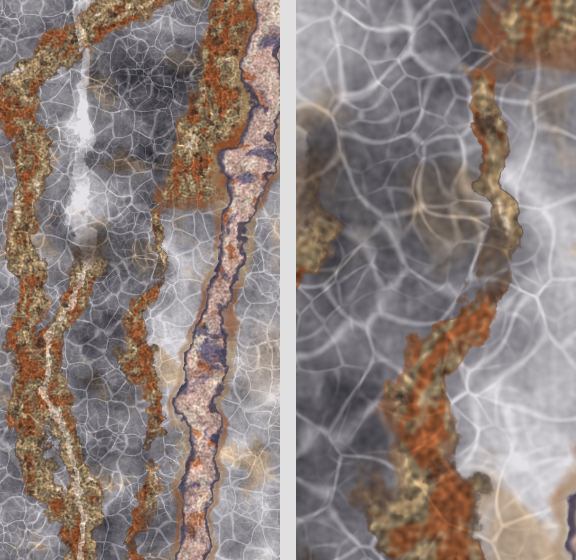
Left, the full canvas; right, a detail of the centre.
Write a Shadertoy shader that draws this texture.

```glsl
// Polished grey marble with crackle veins, rusty mineral bands and a pink seam.

// Stone colours
const vec3 SLATE = vec3(0.14, 0.135, 0.16);
const vec3 FROST = vec3(0.89, 0.88, 0.90);
const vec3 RUST = vec3(0.56, 0.31, 0.17);
const vec3 OLIVE = vec3(0.50, 0.44, 0.34);
const vec3 GOLD = vec3(0.66, 0.55, 0.40);
const vec3 CREAM = vec3(0.80, 0.74, 0.68);
const vec3 UMBER = vec3(0.24, 0.17, 0.14);
const vec3 PINK = vec3(0.74, 0.62, 0.58);
const vec3 INDIGO = vec3(0.21, 0.20, 0.28);

// Sizes in canvas widths, frequencies per canvas width
const float WARP = 0.09;
const float CRACK_COARSE = 13.0;
const float CRACK_FINE = 29.0;
const float GRAIN = 105.0;
const float GOLD_WIDTH = 0.062;
const float OCHRE_WIDTH = 0.055;
const float CENTRE_WIDTH = 0.045;
const float PATCH_WIDTH = 0.115;
const float SEAM_WIDTH = 0.064;

vec2 hash2(vec2 p) {
  vec3 h = fract(p.xyx * vec3(0.1031, 0.1030, 0.0973));
  h += dot(h, h.yzx + 33.33);
  return fract((h.xx + h.yz) * h.zy);
}

float corner(vec2 c, vec2 f, vec2 o) {
  return dot(hash2(c + o) * 2.0 - 1.0, f - o);
}

// Gradient noise, centred on zero
float noise(vec2 p) {
  vec2 c = floor(p), f = p - c;
  vec2 u = f * f * f * (f * (f * 6.0 - 15.0) + 10.0);
  return mix(mix(corner(c, f, vec2(0, 0)), corner(c, f, vec2(1, 0)), u.x),
             mix(corner(c, f, vec2(0, 1)), corner(c, f, vec2(1, 1)), u.x), u.y);
}

float fbm(vec2 p) {
  float sum = 0.0, amp = 1.0;
  for (int i = 0; i < 5; i++) {
    sum += amp * noise(p);
    p = mat2(1.6, 1.2, -1.2, 1.6) * p + 7.3;
    amp *= 0.55;
  }
  return sum;
}

// Bright lines between irregular cells
float crackle(vec2 p, float width) {
  vec2 c = floor(p), f = p - c;
  float near = 9.0, next = 9.0;
  for (int i = 0; i < 9; i++) {
    vec2 o = vec2(i % 3 - 1, i / 3 - 1);
    float d = length(o + hash2(c + o) - f);
    next = min(next, max(near, d));
    near = min(near, d);
  }
  return 1.0 - smoothstep(0.0, width, next - near);
}

float blob(vec2 p, float x, float y, float rx, float ry) {
  vec2 d = (p - vec2(x, y)) / vec2(rx, ry);
  return exp(-dot(d, d));
}

float hump(float y, float centre, float radius) {
  float d = (y - centre) / radius;
  return exp(-d * d);
}

float band(float d, float width) {
  return 1.0 - smoothstep(width * 0.72, width, abs(d));
}

void mainImage(out vec4 fragColor, in vec2 fragCoord) {
  vec2 p = fragCoord / iResolution.x;
  vec2 q = p + WARP * vec2(fbm(p * 3.5), fbm(p * 3.5 + 17.0));
  float y = q.y;
  float cloud = fbm(q * 6.0 + 3.0);
  float rough = fbm(p * 17.0 + 41.0);
  float edge = 0.035 * rough;
  float grain = noise(p * GRAIN) + 0.7 * noise(p * GRAIN * 0.5 + 9.0);

  // Signed distances across the long bands
  float goldD = q.x - 0.26 + 0.17 * smoothstep(0.0, 0.6, y)
    - 0.02 * sin(13.0 * y + 1.0) - 0.4 * smoothstep(1.7, 2.05, y);
  goldD *= mix(1.0, 0.55, smoothstep(1.65, 1.8, y));
  float ochreD = q.x - 0.3 + 0.14 * hump(y, 0.69, 0.23);
  float centreD = q.x - 0.56 + 0.09 * hump(y, 0.8, 0.17) + 0.06 * hump(y, 0.0, 0.2);
  float patchD = q.x - 0.69 - 0.26 * (y - 1.3);
  float seamD = q.x - 0.675 - 0.15 * y + 0.055 * hump(y, 0.62, 0.35);

  // Grey ground: dark hollows and frosted areas
  float tone = 0.45 + 0.36 * cloud + 0.1 * rough + 0.1 * grain;
  tone -= 0.27 * blob(q, 0.54, 1.6, 0.22, 0.36);
  tone -= 0.2 * blob(q, 0.39, 1.02, 0.13, 0.18);
  tone -= 0.2 * blob(q, 0.33, 0.72, 0.09, 0.17);
  tone -= 0.14 * blob(q, 0.43, 0.22, 0.14, 0.24);
  tone += 0.17 * smoothstep(0.0, 0.1, seamD);
  tone += 0.36 * blob(q, 0.66, 0.82, 0.09, 0.38);
  tone += 0.42 * blob(q, 0.28, 1.6, 0.05, 0.13);
  tone += 0.42 * blob(q, 0.32, 1.28, 0.05, 0.09);
  tone += 0.25 * band(ochreD + 0.6 * edge, 0.03);

  // Crackle network and long diagonal wisps
  vec2 bent = p + 0.035 * vec2(noise(p * 13.0), noise(p * 13.0 + 5.0));
  float veil = smoothstep(-0.35, 0.35, fbm(p * 5.0 + 23.0));
  float lines = 0.22 * crackle(bent * CRACK_COARSE, 0.13)
    + 0.19 * veil * crackle(bent * CRACK_FINE, 0.22);
  vec2 along = mat2(0.66, -0.75, 0.75, 0.66) * q;
  float wisp = pow(max(0.0, 1.0 - 3.0 * abs(noise(along * vec2(9, 3)))), 5.0);
  tone += lines * (1.1 - 0.6 * smoothstep(0.4, 0.9, tone)) + 0.16 * wisp * veil;
  vec3 col = mix(SLATE, FROST, clamp(tone, 0.0, 1.0));

  // Ochre stains in the grey
  float stain = smoothstep(0.12, 0.5, fbm(q * 4.0 + 61.0)) + 0.6 * blob(q, 0.96, 0.7, 0.1, 0.12);
  col = mix(col, col * GOLD * 1.7, 0.6 * min(stain, 1.0));

  // Rusty bands with strata that follow their outline
  float patchMask = band(patchD + edge, PATCH_WIDTH) * smoothstep(1.2, 1.28, y + edge);
  float centreMask = band(centreD + edge, CENTRE_WIDTH * (0.6 + hump(y, 0.78, 0.14)))
    * (1.0 - smoothstep(1.25, 1.35, y)) * smoothstep(-0.35, 0.0, cloud);
  float ochreMask = band(ochreD + edge, OCHRE_WIDTH) * (1.0 - smoothstep(1.02, 1.15, y));
  float goldMask = band(goldD + edge, GOLD_WIDTH * (1.0 + 0.35 * smoothstep(1.7, 1.9, y)));
  float mask = max(max(patchMask, centreMask), max(ochreMask, goldMask));
  float across = min(min(abs(goldD), abs(ochreD)), abs(centreD));
  float strata = noise(vec2((across + edge * 0.4) * 42.0, y * 5.0));
  float layer = 0.42 + 0.6 * strata + 0.65 * fbm(q * 11.0 + 80.0) + 0.15 * grain;
  vec3 ore = mix(RUST, OLIVE, smoothstep(0.22, 0.46, layer));
  ore = mix(ore, GOLD, smoothstep(0.46, 0.62, layer));
  ore = mix(ore, CREAM, smoothstep(0.66, 0.95, layer));
  ore = mix(ore, UMBER, 0.75 * smoothstep(0.12, 0.5, fbm(p * 24.0 + 12.0)));
  ore = mix(ore, CREAM, 0.7 * band(ochreD + 0.012 + edge * 0.6, 0.014));
  ore *= 1.0 + 0.5 * grain + 0.9 * (lines - 0.08);
  col = mix(col, ore, 0.93 * mask);
  col = mix(col, mix(RUST, UMBER, 0.5 + 0.5 * sin(y * 19.0)), 1.8 * mask * (1.0 - mask));

  // Pink seam with indigo borders and rusty flecks
  float width = SEAM_WIDTH - 0.022 * hump(y, 0.95, 0.2) + 0.025 * noise(vec2(y * 5.0, 3.5));
  float rim = abs(seamD + 0.5 * edge) - width;
  vec3 seam = mix(PINK, CREAM, smoothstep(0.0, 0.35, fbm(vec2(seamD * 22.0, y * 7.0))));
  seam = mix(seam, INDIGO * 1.5, 0.75 * smoothstep(0.1, 0.4, fbm(q * 10.0 + 33.0)));
  seam = mix(seam, RUST * 1.15, 0.75 * smoothstep(0.15, 0.45, fbm(q * 13.0 + 52.0)));
  seam *= 1.0 + 0.4 * grain + 0.3 * rough;
  seam = mix(seam, INDIGO, 0.8 * smoothstep(-0.022, -0.004, rim + 0.02 * rough));
  float halo = 1.0 - smoothstep(0.0, 0.022, abs(rim - 0.012));
  col = mix(col, mix(RUST, GOLD, veil), 0.65 * halo);
  col = mix(col, seam, 1.0 - smoothstep(-0.004, 0.004, rim));

  fragColor = vec4(clamp(col, 0.0, 1.0), 1.0);
}
```
